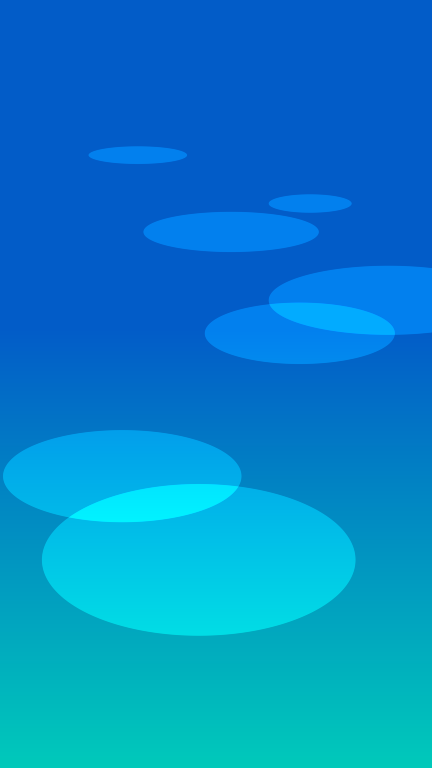
Give the GLSL for this background, as a Shadertoy shader.

```glsl
// Translucent flat discs floating over a deep blue to teal gradient.
// Each disc is an ellipse that lifts the light beneath it, so that
// overlapping discs glow brighter. All places are fractions of the canvas.

const vec3 DEEP_BLUE = vec3(0.008, 0.362, 0.785);
const vec3 TEAL = vec3(0.0, 0.79, 0.73);
const float HORIZON = 0.57;                 // height where the fade to teal begins
const vec3 DISC_GAIN = vec3(1.0, 1.22, 1.0);
const vec3 DISC_LIFT = vec3(0.0, 0.06, 0.15);

// Discs from far to near: centre.xy, radii.xy
const int DISC_COUNT = 7;
const vec4 DISCS[DISC_COUNT] = vec4[](
    vec4(0.319, 0.798, 0.114, 0.0115),
    vec4(0.718, 0.735, 0.096, 0.0120),
    vec4(0.535, 0.698, 0.203, 0.0262),
    vec4(0.899, 0.609, 0.277, 0.0450),
    vec4(0.694, 0.566, 0.220, 0.0400),
    vec4(0.283, 0.380, 0.276, 0.0600),
    vec4(0.460, 0.271, 0.363, 0.0988)
);

// Coverage of an ellipse, with an edge about one pixel wide
float discMask(vec2 uv, vec2 centre, vec2 radii) {
    vec2 q = (uv - centre) / radii;
    float k = length(q);
    vec2 slope = q / (max(k, 1e-4) * radii * iResolution.xy);
    float halfPixel = 0.6 * length(slope) + 1e-5;
    return 1.0 - smoothstep(-halfPixel, halfPixel, k - 1.0);
}

void mainImage(out vec4 fragColor, in vec2 fragCoord) {
    vec2 uv = fragCoord / iResolution.xy;

    // Backdrop
    float fade = clamp(1.0 - uv.y / HORIZON, 0.0, 1.0);
    vec3 color = mix(DEEP_BLUE, TEAL, fade);

    // Discs
    for (int i = 0; i < DISC_COUNT; i++) {
        vec3 lit = color * DISC_GAIN + DISC_LIFT;
        color = mix(color, lit, discMask(uv, DISCS[i].xy, DISCS[i].zw));
    }

    fragColor = vec4(clamp(color, 0.0, 1.0), 1.0);
}
```
